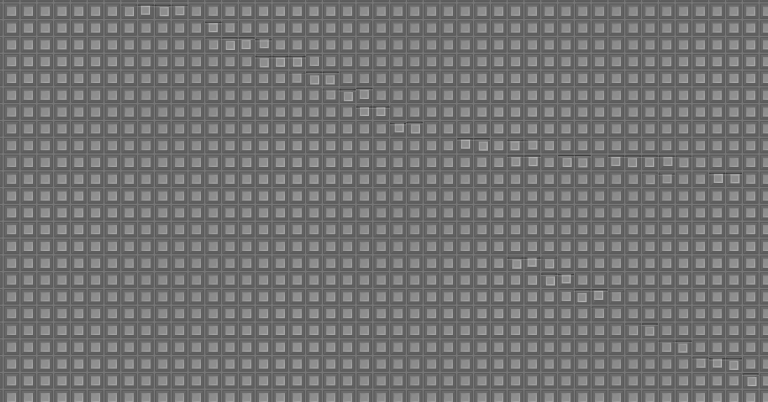
A WebGL 2 fragment shader for this pattern:

```glsl
#version 300 es
precision highp float;
// Grey lattice of small bevelled square studs, with faint slipped seams running diagonally.

#define ROWS 23.93            // repeats down the canvas
#define PHASE vec2(0.19, 0.17) // lattice start at the top left, in cells
#define FRAME_HALF 0.462      // half width of the outer frame
#define STUD_HALF 0.272       // half width of the raised stud
#define RIM 0.075             // width of the stud's rim
#define GROOVE 0.06           // width of the dark frame outline
#define SEAM_WIDTH 0.035      // reach of the worn seams, in canvas heights
#define SLIP 0.09             // displacement of worn cells

uniform vec2 u_resolution;
out vec4 outColor;

const float GAP_GREY = 0.465;
const float GROOVE_GREY = 0.355;
const float FACE_GREY = 0.555;
const float RIM_GREY = 0.585;

float hash(vec2 p) {
  p = fract(p * vec2(0.1031, 0.1137));
  p += dot(p, p.yx + 33.33);
  return fract((p.x + p.y) * p.x * 97.3);
}

float roundBox(vec2 p, float halfSize, float radius) {
  vec2 q = abs(p) - halfSize + radius;
  return length(max(q, 0.0)) + min(max(q.x, q.y), 0.0) - radius;
}

float segment(vec2 p, vec2 a, vec2 b) {
  vec2 ab = b - a;
  return length(p - a - ab * clamp(dot(p - a, ab) / dot(ab, ab), 0.0, 1.0));
}

// Antialiased coverage of a signed distance, px being one pixel
float cover(float d, float px) {
  return clamp(0.5 - d / px, 0.0, 1.0);
}

// Distance to the worn seams, in canvas heights from the top left
float seamDistance(vec2 p) {
  float d = segment(p, vec2(0.34, 0.01), vec2(0.80, 0.19));
  d = min(d, segment(p, vec2(0.80, 0.19), vec2(1.06, 0.36)));
  d = min(d, segment(p, vec2(1.06, 0.36), vec2(1.82, 0.44)));
  return min(d, segment(p, vec2(1.30, 0.65), vec2(1.88, 0.95)));
}

// Grey of the sloping frame, lit from the upper left
float bevelGrey(vec2 p) {
  float vertical = smoothstep(-0.04, 0.04, abs(p.y) - abs(p.x));
  float side = p.x < 0.0 ? 0.405 : 0.385;
  float cap = p.y < 0.0 ? 0.42 : 0.37;
  return mix(side, cap, vertical);
}

void main() {
  vec2 pos = vec2(gl_FragCoord.x, u_resolution.y - gl_FragCoord.y) / u_resolution.y;
  float px = ROWS / u_resolution.y;
  vec2 grid = pos * ROWS - PHASE;
  vec2 id = floor(grid);
  vec2 p = fract(grid) - 0.5;

  // Wear is decided once per cell
  vec2 cellPos = (id + 0.5 + PHASE) / ROWS;
  float near = 1.0 - smoothstep(0.4, 1.0, seamDistance(cellPos) / SEAM_WIDTH);
  float rnd = hash(id + 7.0);
  float wear = near * step(0.2, rnd);
  vec2 studPos = p - SLIP * wear * (vec2(rnd, hash(id + 31.0)) * 2.0 - 1.0);

  // Frame: light gap, dark groove, sloping bevel
  float frame = roundBox(p, FRAME_HALF, 0.06);
  float grey = mix(GAP_GREY, GROOVE_GREY, cover(frame, px));
  grey = mix(grey, bevelGrey(p), cover(frame + GROOVE, px));

  // Thin shadow beneath the stud
  float stud = roundBox(studPos, STUD_HALF, 0.03);
  float shadow = roundBox(studPos - vec2(0.02, 0.035), STUD_HALF, 0.03);
  grey = mix(grey, 0.36, 0.7 * cover(shadow - 0.02, px));

  // Stud: rim brighter to the lower right, flat face within
  float glint = 0.05 * clamp((studPos.x + studPos.y) / STUD_HALF, -1.0, 1.0);
  float drift = 0.012 * sin(id.x * 0.47) + 0.01 * sin(id.y * 0.61 + id.x * 0.13);
  grey = mix(grey, RIM_GREY + glint + drift + 0.06 * wear, cover(stud, px));
  grey = mix(grey, FACE_GREY + 0.5 * drift, cover(stud + RIM, px));

  // Dark and light scratches across the worn cells
  float scratchY = p.y - mix(-0.42, -0.3, hash(vec2(id.y, floor(id.x / 3.0))));
  grey -= 0.13 * wear * cover(abs(scratchY) - 0.035, px);
  grey += 0.08 * wear * cover(abs(scratchY - 0.09) - 0.03, px);

  outColor = vec4(vec3(grey), 1.0);
}
```
